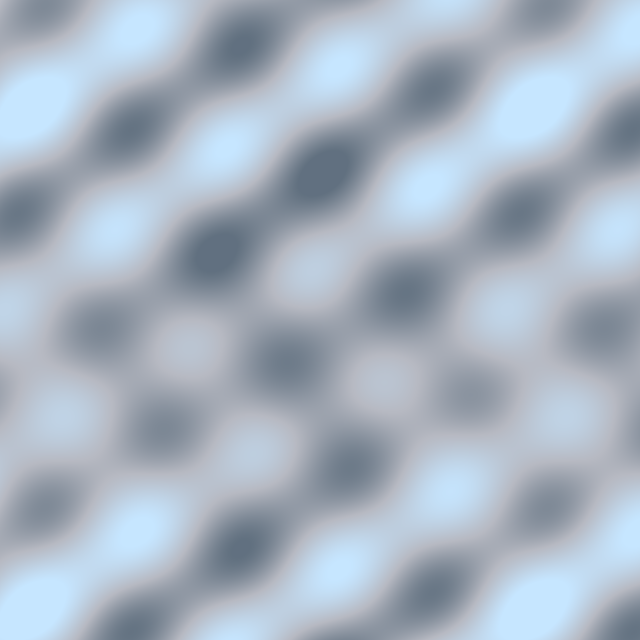
Write a Shadertoy shader that draws this background.

```glsl
// Plane wave: x and y are its wave numbers
float wave(vec2 p, float x, float y) {
    return cos(dot(p, vec2(x, y)));
}

// Soft blobs from crossing waves, faded by a beat between two of them
float blobs(vec2 p) {
    float beat = 0.51 * wave(p, 2.0, -3.0) + 0.32 * wave(p, 2.0, -2.0);
    float crossing = 0.28 * wave(p, 3.0, 2.0);
    float broad = 0.17 * cos(p.x + 1.2) + 0.17 * cos(p.y - 0.68);
    return broad - beat - crossing - 0.04;
}

void mainImage(out vec4 fragColor, in vec2 fragCoord) {
    vec2 uv = fragCoord / iResolution.xy;
    float height = clamp(blobs(8.0 * (uv - vec2(0.202, 0.798))), -1.0, 1.0);

    // Slate through warm grey to pale blue
    vec3 slate = vec3(0.38, 0.44, 0.50);
    vec3 grey = vec3(0.715, 0.725, 0.76);
    vec3 paleBlue = vec3(0.775, 0.90, 1.0);
    vec3 color = mix(grey, slate, max(-height, 0.0));
    color = mix(color, paleBlue, max(height, 0.0));

    fragColor = vec4(color, 1.0);
}
```
